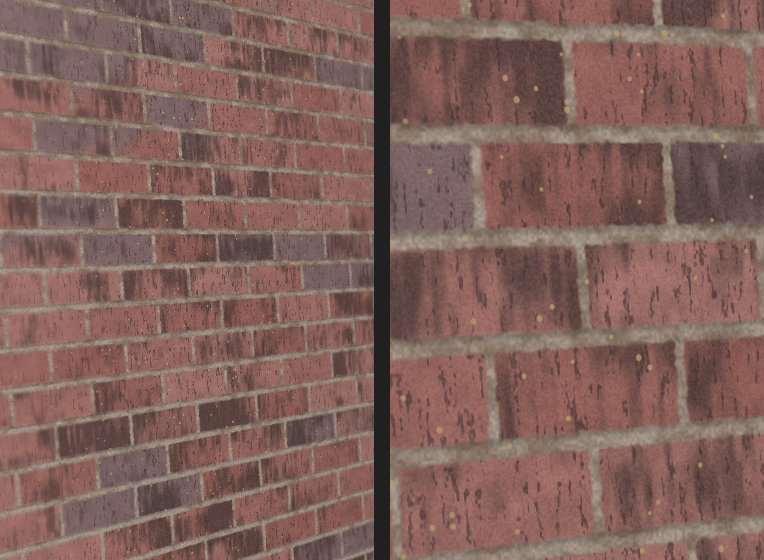
Left, the full canvas; right, a detail of the centre.
Reproduce this texture procedurally as a Shadertoy shader.

```glsl
#define BRICK_PITCH 0.1566
#define ROW_PITCH 0.0714
#define RECESSION 0.444
#define LEAN 0.035
#define JOINT_HALF vec2(0.024, 0.088)
#define RED_BRICK vec3(0.57, 0.375, 0.345)
#define PINK_BRICK vec3(0.63, 0.445, 0.42)
#define PURPLE_BRICK vec3(0.48, 0.395, 0.40)
#define SOOT vec3(0.29, 0.225, 0.215)
#define MORTAR_DARK vec3(0.52, 0.445, 0.385)
#define MORTAR_LIGHT vec3(0.64, 0.58, 0.53)
#define FOCUS_X 0.36

float hash(vec2 p) {
    vec3 q = fract(vec3(p.xyx) * 0.1031);
    q += dot(q, q.yzx + 33.33);
    return fract((q.x + q.y) * q.z);
}

float noise(vec2 p) {
    vec2 i = floor(p), f = fract(p);
    f = f * f * (3.0 - 2.0 * f);
    return mix(mix(hash(i), hash(i + vec2(1, 0)), f.x),
               mix(hash(i + vec2(0, 1)), hash(i + vec2(1, 1)), f.x), f.y);
}

float fbm(vec2 p) {
    float sum = 0.0, amp = 0.53;
    for (int i = 0; i < 4; i++) {
        sum += amp * noise(p);
        p = p * 2.03 + 17.3;
        amp *= 0.5;
    }
    return sum;
}

// Canvas point (y down) to wall units: x in bricks, y in rows
vec2 wallCoord(vec2 p, float depth) {
    float row = (p.y - 0.448 + 0.0137 * p.x) / (ROW_PITCH * depth);
    row -= 0.0022 * row * row;
    return vec2(p.x / (depth * BRICK_PITCH) - LEAN * row, row);
}

// Small pale flecks scattered one per cell
float flecks(vec2 wall, float soft) {
    vec2 g = wall * vec2(20.0, 9.0), cell = floor(g);
    vec2 centre = 0.3 + 0.4 * vec2(hash(cell + 3.1), hash(cell + 8.7));
    float radius = 0.16 + 0.16 * hash(cell + 5.5);
    float d = length(fract(g) - centre) - radius;
    return step(0.972, hash(cell + 41.0)) * (1.0 - smoothstep(-soft, soft, d));
}

vec3 brickColor(vec2 wall, vec2 id, vec2 p, float sharp) {
    float tone = hash(id + 11.0), kind = hash(id + 57.0), dirt = hash(id + 93.0);
    vec2 local = wall + id * 7.3;

    // Fired body: purple bricks gather toward the upper left
    float corner = 1.0 - smoothstep(0.1, 0.62, length(p * vec2(1.1, 1.2)));
    float purple = smoothstep(0.0, 0.08, 0.17 + 0.6 * corner - kind);
    vec3 color = mix(RED_BRICK, PINK_BRICK, tone);
    color = mix(color, PURPLE_BRICK, purple * 0.9);
    color *= 0.9 + 0.2 * fbm(local * vec2(7.0, 4.0));

    // Soot blotches broken into vertical streaks
    float blotch = fbm(local * vec2(2.6, 1.2));
    float streak = noise(local * vec2(25.0, 2.2));
    float band = exp(-pow((p.x - 0.36) / 0.16, 2.0)) * smoothstep(0.2, 0.45, p.y);
    float soot = blotch * 0.75 + streak * 0.27 + 0.3 * (dirt - 0.5) + 0.06 * band;
    color = mix(color, SOOT, 0.75 * smoothstep(0.47, 0.84, soot));

    // Drag marks and pits
    float drag = noise(local * vec2(55.0, 5.0)) * 0.65 + noise(local * vec2(90.0, 24.0)) * 0.35;
    color = mix(color, SOOT, (0.25 + 0.4 * sharp) * smoothstep(0.63, 0.82, drag));
    return color + 0.07 * sharp * (noise(local * vec2(110.0, 50.0)) - 0.5);
}

vec3 mortarColor(vec2 wall, float offset, float y) {
    float wear = fbm(wall * vec2(9.0, 5.0));
    float light = wear + 0.25 * (y - 0.5) + 0.12;
    vec3 color = mix(MORTAR_DARK, MORTAR_LIGHT, smoothstep(0.35, 0.8, light));
    color *= 0.9 + 0.2 * noise(wall * vec2(70.0, 32.0));
    // Shade beneath the brick above
    return color * (1.0 - 0.16 * smoothstep(0.38, 0.42, offset) * (1.0 - smoothstep(0.43, 0.5, offset)));
}

void mainImage(out vec4 fragColor, in vec2 fragCoord) {
    vec2 uv = fragCoord / iResolution.xy;
    vec2 p = vec2(uv.x * 0.668, 1.0 - uv.y);
    float depth = 1.0 - RECESSION * p.x;
    vec2 wall = wallCoord(p, depth);

    // Running bond
    float row = floor(wall.y + 0.5);
    float shifted = wall.x + 0.5 * mod(row, 2.0);
    vec2 id = vec2(floor(shifted), row);
    vec2 local = vec2(fract(shifted) - 0.5, wall.y - row);

    // Defocus grows away from the focal strip
    float blur = smoothstep(0.04, 0.38, abs(p.x - FOCUS_X));
    float pixel = 1.0 / (iResolution.y * ROW_PITCH * depth);
    float soft = max(mix(0.025, 0.085, blur), pixel);

    // Rounded brick outline with chipped edges
    vec2 aspect = vec2(BRICK_PITCH / ROW_PITCH, 1.0);
    float chip = (noise(wall * vec2(34.0, 16.0)) - 0.5) * 0.035 * (1.0 - 0.6 * blur);
    vec2 q = (abs(local) - 0.5 + JOINT_HALF) * aspect + 0.04;
    float edge = length(max(q, 0.0)) + min(max(q.x, q.y), 0.0) - 0.04 + chip;

    vec3 brick = brickColor(wall, id, p, 1.0 - blur);
    vec3 color = mix(brick, mortarColor(wall, local.y, p.y), smoothstep(-soft, soft, edge));
    float fleckSoft = 0.08 + 0.25 * blur;
    color = mix(color, vec3(0.74, 0.64, 0.43), flecks(wall, fleckSoft) * 0.75 * (1.0 - 0.7 * blur));

    // Gentle falloff to the right and bottom
    color *= 1.03 - 0.06 * uv.x - 0.04 * p.y;
    fragColor = vec4(clamp(color, 0.0, 1.0), 1.0);
}
```
